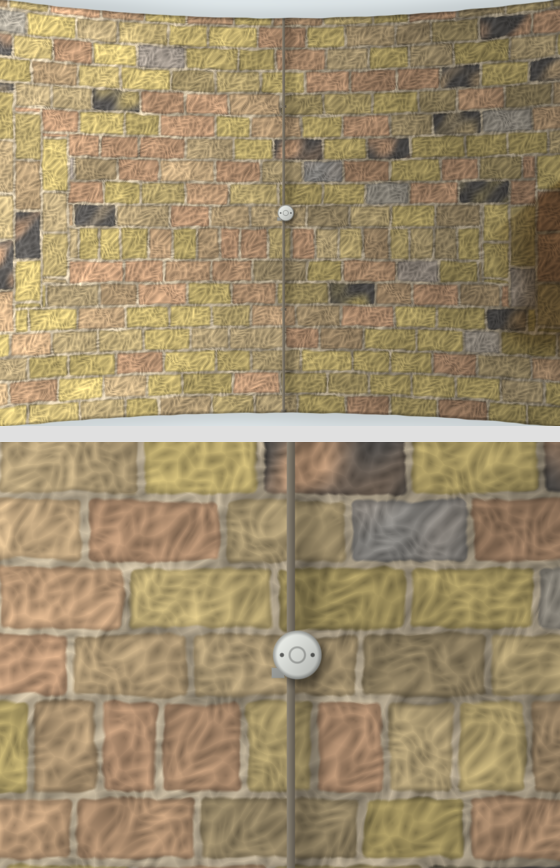
Top, the full canvas; bottom, a detail of the centre.
A Shadertoy shader for this texture:

```glsl
#define ASPECT 1.311
#define BRICK 0.106      // length of a lying brick
#define COURSE 0.0525    // height of a lying course
#define SOLDIER 0.075    // height of the upright course
#define COLUMN 0.063     // width of a side column
#define JOINT 0.0055     // mortar width
#define JITTER 0.3       // unevenness of brick lengths
#define BULGE 0.085      // fanning of courses towards the sides
#define PIPE_X 0.664
#define DARK_SHARE 0.055 // share of sooty bricks

const vec3 YELLOW = vec3(0.72, 0.65, 0.42);
const vec3 PINK   = vec3(0.71, 0.57, 0.45);
const vec3 TAN    = vec3(0.66, 0.59, 0.45);
const vec3 SOOT   = vec3(0.33, 0.32, 0.31);
const vec3 MORTAR = vec3(0.69, 0.64, 0.55);
const vec3 PLASTER = vec3(0.83, 0.86, 0.87);
const vec3 METAL  = vec3(0.46, 0.43, 0.38);

float hash(vec2 p) {
    return fract(sin(dot(p, vec2(127.1, 311.7))) * 4375.85);
}

// Cellular noise: distance to the nearest scattered point
float cells(vec2 p) {
    vec2 base = floor(p);
    float nearest = 2.0;
    for (int j = -1; j <= 1; j++)
        for (int i = -1; i <= 1; i++) {
            vec2 c = base + vec2(i, j);
            nearest = min(nearest, length(c + vec2(hash(c), hash(c + 57.3)) - p));
        }
    return nearest;
}

float waves(vec2 p) {
    return (sin(p.x + 2.0 * sin(p.y * 0.7)) + sin(p.y * 1.3 + 1.7 * sin(p.x * 0.8))
          + 0.6 * sin(p.x * 2.3 - p.y * 1.9)) / 2.6;
}

float relief(vec2 p) {
    return mix(cells(p * 32.0), cells(p * 85.0 + waves(p * 60.0)), 0.55);
}

float box(vec2 p, vec2 halfSize) {
    vec2 d = abs(p) - halfSize;
    return length(max(d, 0.0)) + min(max(d.x, d.y), 0.0);
}

float cover(float d, float soft) { return 1.0 - smoothstep(-soft, soft, d); }

float jointAt(float i, float row) { return i + JITTER * hash(vec2(i, row)); }

// Distance to the brick face at q; id identifies the brick
float brickwork(vec2 q, out vec2 id) {
    float above = step(0.0, q.y), onLeft = step(q.x, 0.6);
    float bed = abs(q.y) - 0.5 * SOLDIER;
    float row = max(floor(bed / COURSE) + 1.0, 0.0);
    float depth = max(0.16 - q.x, q.x - 1.13);
    float column = floor(depth / COLUMN);
    float firstRows = 1.0 + 3.0 * above * onLeft;
    float start = max(row - firstRows, 0.0) * COLUMN;

    vec2 size = vec2(BRICK, COURSE), s = vec2(q.x, bed);
    float course = row * (2.0 * above - 1.0), limit = start - depth;
    if (depth > start) {            // stepped columns at the sides
        size = vec2(BRICK, COLUMN);
        s = vec2(q.y, depth);
        course = 30.0 + column + 20.0 * onLeft;
        limit = (firstRows + column) * COURSE - bed;
    } else if (bed < 0.0) {         // upright middle course
        size = vec2(0.056, SOLDIER);
        s = vec2(q.x, q.y + 0.5 * SOLDIER);
        course = 0.0;
    }
    s = s / size + vec2(0.5 * mod(course, 2.0), 0.0);
    float i = floor(s.x);
    if (s.x < jointAt(i, course)) i -= 1.0;
    float a = jointAt(i, course), b = jointAt(i + 1.0, course);
    id = vec2(i, course);
    vec2 local = vec2(s.x - 0.5 * (a + b), fract(s.y) - 0.5) * size;
    vec2 halfSize = 0.5 * vec2(b - a, 1.0) * size - 0.5 * JOINT - 0.004;
    return max(box(local, halfSize) - 0.004, 0.5 * JOINT - limit);
}

vec3 brickColor(vec2 id, vec2 p) {
    float kind = hash(id + 3.1), tone = hash(id + 8.7);
    vec3 col = mix(TAN, kind < 0.55 ? YELLOW : PINK, smoothstep(0.0, 0.6, tone));
    col *= 0.9 + 0.2 * hash(id + 21.3);
    float sooty = step(hash(id + 14.9), DARK_SHARE);
    col = mix(col, SOOT, sooty * smoothstep(-0.9, 0.3, waves(p * 35.0)));
    return mix(col, vec3(0.62, 0.61, 0.59), 0.75 * step(0.985, kind));
}

void mainImage(out vec4 fragColor, in vec2 fragCoord) {
    vec2 p = fragCoord / iResolution.xy * vec2(ASPECT, 1.0);
    float px = 1.0 / iResolution.y;

    // Curved courses with slightly wavering joints
    float side = p.x / (0.5 * ASPECT) - 1.0;
    vec2 q = vec2(p.x, (p.y - 0.428) / (1.0 + BULGE * side * side));
    float edge = max(q.y - 0.529, -0.397 - q.y);
    q += 0.0017 * vec2(waves(p.yx * 43.0), waves(p * 37.0));

    // Rough brick faces and mortar
    vec2 id;
    float rough = relief(p);
    float d = brickwork(q, id) + 0.004 * (rough - 0.42) + 0.001 * waves(p * 90.0);
    vec3 face = brickColor(id, p) * (0.95 + 0.07 * waves(p * 24.0));
    face *= 1.0 - 0.15 * smoothstep(-0.005, 0.0, d);
    vec3 joint = MORTAR * (0.93 + 0.16 * waves(p * 31.0 + 4.0));
    vec3 col = mix(joint, face, cover(d, px + 0.0008));
    float slope = rough - relief(p + vec2(-0.004, 0.003));
    col *= 0.82 + 0.36 * rough + 0.32 * slope;
    col *= 1.0 - 0.35 * smoothstep(0.35, 0.9, waves(p * 47.0 + 9.0)) * cover(abs(d), 0.005);

    // Light falls from the left; a brown stain lies at the right
    col *= mix(1.27, 0.79, smoothstep(-0.1, 1.25, p.x));
    float stain = smoothstep(1.14, 1.27, p.x + 0.015 * waves(p * 22.0))
                * cover(p.y - 0.47 - 0.75 * (p.x - 1.17), 0.012) * smoothstep(0.12, 0.24, p.y);
    col *= mix(vec3(1.0), vec3(0.68, 0.62, 0.53), stain);

    // Pipe with its shadow and clips
    float x = p.x - PIPE_X;
    col *= 1.0 - 0.19 * smoothstep(0.0, 0.006, x) * smoothstep(0.036, 0.012, x);
    float clip = box(vec2(x, (fract(p.y * 4.2 + 0.35) - 0.5) / 4.2), vec2(0.006, 0.003));
    float pipe = min(abs(x) - 0.0032, clip);
    col = mix(col, METAL * (1.0 - 60.0 * x), cover(pipe, px));

    // Round ceiling fitting
    vec2 f = p - vec2(0.669, 0.5);
    float r = length(f);
    col *= 1.0 - 0.4 * cover(length(f - vec2(0.004, -0.005)) - 0.019, 0.006);
    float fitting = min(r - 0.019, box(f + vec2(0.015, 0.014), vec2(0.005, 0.004)));
    vec3 shell = vec3(0.85, 0.86, 0.84) * (0.96 - 5.0 * f.x + 4.0 * f.y);
    shell *= 1.0 - 0.25 * cover(abs(r - 0.006) - 0.0008, px);
    shell *= 1.0 - 0.6 * cover(length(vec2(abs(f.x) - 0.012, f.y)) - 0.0016, px);
    col = mix(col, shell * (1.0 - 0.3 * smoothstep(0.015, 0.019, r)), cover(fitting, px));

    // Plaster beyond the curved rims
    col *= 1.0 - 0.3 * smoothstep(-0.009, 0.0, edge);
    vec3 plaster = PLASTER * (0.95 + 0.08 * smoothstep(0.0, 0.04, edge) + 0.02 * waves(p * 6.0));
    col = mix(plaster, col, cover(edge + 0.0012 * waves(p * 55.0), px));
    fragColor = vec4(clamp(col, 0.0, 1.0), 1.0);
}
```
